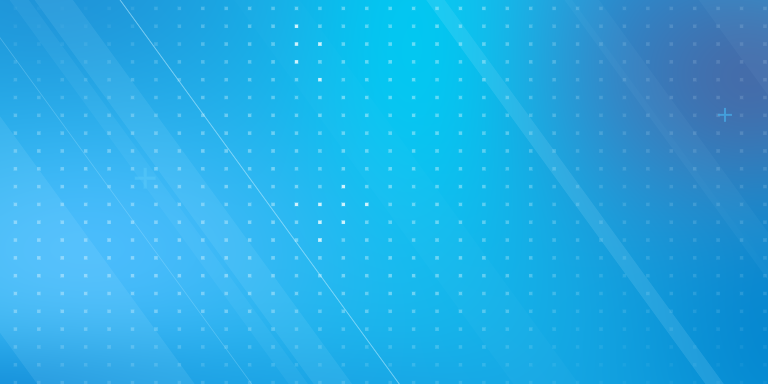
Write a WebGL 1 fragment shader that draws this background.

```glsl
precision highp float;

// Blue technology backdrop: soft colour glows crossed by slanted light
// streaks, a grid of small square dots with a few bright clusters, and two
// plus marks. Space is 2 wide by 1 high, with the origin at the lower left.

uniform vec2 u_resolution;

const float SLANT = 0.727;                  // sideways run of a streak per height
const vec2 GRID_STEP = vec2(0.0610, 0.0464);
const vec2 GRID_START = vec2(0.0401, 0.0219);
const float DOT_HALF = 0.0045;

float hash(vec2 cell) {
  vec3 q = fract(vec3(cell.xyx) * 0.1031);
  q += dot(q, q.yzx + 33.33);
  return fract((q.x + q.y) * q.z);
}

float glow(vec2 p, vec2 centre, vec2 radius) {
  vec2 d = (p - centre) / radius;
  return exp(-dot(d, d));
}

// Coverage of a strip between two edges
float band(float s, float left, float right, float blur) {
  return smoothstep(left - blur, left + blur, s)
       * (1.0 - smoothstep(right - blur, right + blur, s));
}

float box(vec2 d, vec2 halfSize, float blur) {
  vec2 edge = abs(d) - halfSize;
  return 1.0 - smoothstep(-blur, blur, max(edge.x, edge.y));
}

float plusMark(vec2 d, float arm, float thick, float blur) {
  return max(box(d, vec2(arm, thick), blur), box(d, vec2(thick, arm), blur));
}

// One if a grid cell lies in a block whose columns are sheared
float shearedBlock(vec2 d, float shear, vec2 halfSize) {
  vec2 q = abs(vec2(d.x, d.y + shear * d.x));
  return step(q.x, halfSize.x) * step(q.y, halfSize.y);
}

vec3 backdrop(vec2 p) {
  vec3 color = vec3(0.09, 0.69, 0.91);
  color = mix(color, vec3(0.00, 0.79, 0.95), glow(p, vec2(1.08, 0.88), vec2(0.34, 0.60)));
  color = mix(color, vec3(0.12, 0.57, 0.84), 0.95 * glow(p, vec2(0.12, 1.08), vec2(0.52, 0.42)));
  color = mix(color, vec3(0.30, 0.74, 0.99), 0.95 * glow(p, vec2(0.22, 0.34), vec2(0.62, 0.36)));
  color = mix(color, vec3(0.07, 0.52, 0.83), 0.85 * glow(p, vec2(0.00, -0.08), vec2(0.50, 0.18)));
  color = mix(color, vec3(0.10, 0.60, 0.88), 0.60 * glow(p, vec2(0.80, -0.08), vec2(0.70, 0.17)));
  color = mix(color, vec3(0.01, 0.52, 0.81), 0.95 * glow(p, vec2(2.08, 0.16), vec2(0.48, 0.55)));
  color = mix(color, vec3(0.16, 0.54, 0.82), 0.75 * glow(p, vec2(1.70, 0.92), vec2(0.30, 0.45)));
  return mix(color, vec3(0.28, 0.41, 0.65), 0.92 * glow(p, vec2(1.96, 0.80), vec2(0.38, 0.32)));
}

// Opacity of the slanted streaks; s is where a streak meets the top edge
float streaks(float s, float height, float px) {
  float wide = 0.10 * band(s, -0.63, -0.22, px);
  wide += 0.09 * band(s, 0.09, 0.19, px);
  wide += 0.06 * band(s, 0.025, 0.075, px);
  wide += 0.03 * band(s, 0.61, 0.78, px) * (1.0 - 0.5 * height);
  wide += 0.13 * band(s, 1.11, 1.158, px);
  wide += 0.03 * band(s, 1.158, 1.49, px) * height;
  wide += 0.04 * band(s, 1.47, 1.56, px);
  wide += 0.04 * band(s, 1.82, 2.10, px);
  float fine = 0.50 * band(s, 0.311, 0.3145, px);
  fine += 0.22 * band(s, -0.073, -0.070, px);
  return wide + fine;
}

// Cells of the two bright clusters, counted from the upper left
float sparkle(vec2 cell) {
  float upper = shearedBlock(cell - vec2(12.5, 2.5), -1.0, vec2(0.6, 1.1));
  upper -= shearedBlock(cell - vec2(13.0, 3.0), 0.0, vec2(0.1));
  float lower = shearedBlock(cell - vec2(13.5, 11.5), 1.0, vec2(0.6, 1.1));
  float row = shearedBlock(cell - vec2(13.5, 11.0), 0.0, vec2(1.6, 0.1));
  return max(upper, max(lower, row));
}

float dotGrid(vec2 p, float px) {
  vec2 q = (vec2(p.x, 1.0 - p.y) - GRID_START) / GRID_STEP;
  vec2 cell = floor(q + 0.5);
  float shape = box((q - cell) * GRID_STEP, vec2(DOT_HALF), px);
  float fade = mix(0.40, 0.13, smoothstep(1.10, 1.65, p.x));
  fade *= 1.0 - 0.95 * glow(p, vec2(0.15, 1.0), vec2(0.42, 0.34));
  fade *= mix(0.35, 1.0, smoothstep(0.02, 0.28, p.y));
  fade *= 0.9 + 0.2 * hash(cell);
  return shape * mix(fade, 0.88, sparkle(cell));
}

void main() {
  vec2 p = gl_FragCoord.xy / u_resolution * vec2(2.0, 1.0);
  float px = 0.6 / u_resolution.y;
  float s = p.x - SLANT * (1.0 - p.y);

  vec3 color = backdrop(p);
  color = mix(color, vec3(0.75, 0.93, 1.0), streaks(s, p.y, px));
  color = mix(color, vec3(0.90, 0.98, 1.0), dotGrid(p, px));

  // Plus marks
  float largePlus = plusMark(p - vec2(0.378, 0.536), 0.027, 0.004, px);
  float smallPlus = plusMark(p - vec2(1.888, 0.701), 0.018, 0.0025, px);
  color = mix(color, vec3(0.36, 0.80, 0.98), 0.45 * largePlus);
  color = mix(color, vec3(0.27, 0.68, 0.92), 0.75 * smallPlus);

  gl_FragColor = vec4(color, 1.0);
}
```
